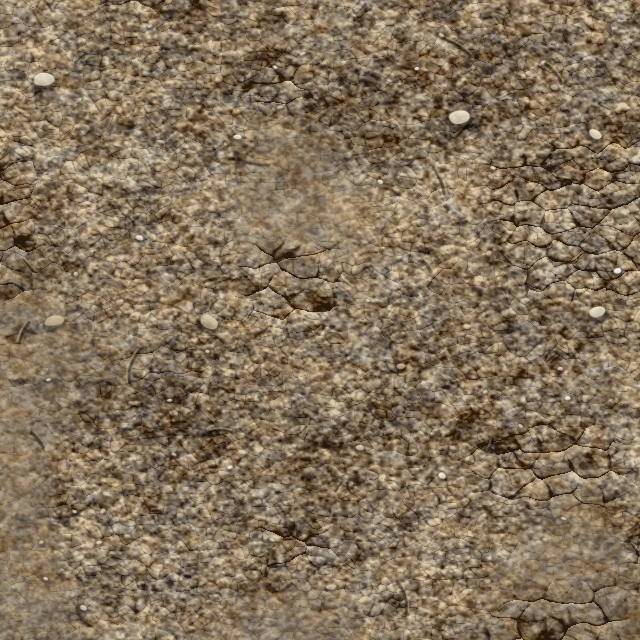
A WebGL 2 fragment shader for this texture:

```glsl
#version 300 es
precision highp float;
// Dry, crumbly earth: layered value noise makes the flattened grain, cellular
// noise makes crumbs and patches of cracked clods, and jittered grids scatter
// shaded hollows, pale pebbles and bits of straw over it.
uniform vec2 u_resolution;
out vec4 fragColor;

// Integer hash: three values in 0..1 per cell and seed
vec3 hash3(vec2 cell, float seed) {
  uvec3 v = uvec3(ivec3(vec3(cell, seed)) + 4096);
  v = v * 1664525u + 1013904223u;
  v.x += v.y * v.z; v.y += v.z * v.x; v.z += v.x * v.y;
  v ^= v >> 16u;
  v.x += v.y * v.z; v.y += v.z * v.x; v.z += v.x * v.y;
  return vec3(v >> 8u) / 16777216.0;
}

// Value noise centred on zero
float noise(vec2 p, float seed) {
  vec2 i = floor(p), f = fract(p);
  f = f * f * (3.0 - 2.0 * f);
  float low = mix(hash3(i, seed).x, hash3(i + vec2(1, 0), seed).x, f.x);
  float high = mix(hash3(i + vec2(0, 1), seed).x, hash3(i + 1.0, seed).x, f.x);
  return mix(low, high, f.y) - 0.5;
}

vec2 rotate(vec2 p, float a) {
  return vec2(cos(a) * p.x + sin(a) * p.y, cos(a) * p.y - sin(a) * p.x);
}

// Cellular lumps: x = gap to the border, y = height above the centre, z = random
vec3 lumps(vec2 p, float seed) {
  float nearest = 9.0, second = 9.0;
  vec2 info = vec2(0);
  for (int k = 0; k < 9; k++) {
    vec2 cell = floor(p) + vec2(k % 3 - 1, k / 3 - 1);
    vec3 h = hash3(cell, seed);
    vec2 d = p - cell - h.xy;
    float r = length(d);
    if (r < nearest) {
      second = nearest;
      nearest = r;
      info = vec2(d.y, h.z);
    } else second = min(second, r);
  }
  return vec3(second - nearest, info);
}

void main() {
  vec2 uv = gl_FragCoord.xy / u_resolution.y;
  float pixel = 1.0 / u_resolution.y;
  vec2 warp = vec2(noise(uv * 45.0, 1.0), noise(uv * 45.0, 2.0));
  vec2 p = uv + 0.012 * warp;

  // Broad light and dark areas, some of them smoother than the rest
  float broad = noise(p * vec2(4.0, 6.0), 3.0) + 0.6 * noise(p * vec2(10.0, 15.0), 4.0);
  float rough = mix(0.6, 1.1, smoothstep(-0.3, 0.0, noise(p * 4.5, 5.0)));

  // Fine grain, wider than tall
  float grain = 0.30 * noise(rotate(p, 0.2) * vec2(26, 40), 6.0)
              + 0.42 * noise(rotate(p, -0.15) * vec2(65, 95), 7.0)
              + 0.70 * noise(rotate(uv, 0.12) * vec2(120, 175), 8.0)
              + 0.55 * noise(rotate(uv, -0.3) * vec2(215, 270), 9.0);
  vec3 crumb = lumps(p * vec2(52, 78), 10.0);
  grain += 0.2 * crumb.y + 0.2 * (crumb.z - 0.5);
  grain -= 0.3 * (1.0 - smoothstep(0.0, 0.22, crumb.x)) * step(0.5, crumb.z);
  float tone = 0.56 + 0.3 * broad + rough * grain;

  // Clods lit from above, with dark cracks under them
  vec3 clod = lumps(p * vec2(21, 31), 11.0);
  float clodArea = smoothstep(0.1, 0.25, noise(p * vec2(4.5, 7.0), 12.0));
  float crack = 1.0 - smoothstep(0.02, 0.2, clod.x);
  crack *= 1.0 - smoothstep(-0.2, 0.35, clod.y);
  tone += clodArea * (0.3 * clod.y + 0.2 * (clod.z - 0.4) - 0.6 * crack);

  // Hollows with ragged edges and a lit lower lip
  for (int k = 0; k < 9; k++) {
    vec2 cell = floor(uv * 7.0) + vec2(k % 3 - 1, k / 3 - 1);
    vec3 h = hash3(cell, 13.0), shape = hash3(cell, 14.0);
    if (h.z > 0.36) continue;
    vec2 d = (uv - (cell + h.xy) / 7.0 + 0.025 * warp) * vec2(0.6, 1.2);
    float size = mix(0.007, 0.026, shape.x * shape.x);
    float r = length(d) / size + 0.9 * noise(uv * 70.0, 15.0);
    tone -= mix(0.5, 0.28, shape.x) * (1.0 - smoothstep(0.35, 1.3, r));
    tone += 0.12 * (1.0 - smoothstep(0.3, 1.2, length(d + vec2(0, 1.5 * size)) / size));
  }

  // Tone to earth colours, with slight shifts of hue
  tone = clamp(tone, -0.2, 1.25);
  vec3 color = mix(vec3(0.26, 0.19, 0.12), vec3(0.74, 0.67, 0.56), tone);
  color += vec3(0.05, 0.0, -0.05) * noise(p * vec2(30, 45), 16.0);
  color += vec3(0.03, 0.0, -0.06) * noise(uv * vec2(100, 130), 17.0);

  // Straw: short bent strands with a shadow below
  for (int k = 0; k < 9; k++) {
    vec2 cell = floor(uv * 9.0) + vec2(k % 3 - 1, k / 3 - 1);
    vec3 h = hash3(cell, 18.0), shape = hash3(cell, 19.0);
    if (h.z > 0.25) continue;
    vec2 d = rotate(uv - (cell + h.xy) / 9.0, (shape.x - 0.5) * 2.6) + 0.003 * warp;
    d.y += (shape.y - 0.5) * 25.0 * d.x * d.x;
    float reach = mix(0.008, 0.03, shape.z);
    float side = max(abs(d.x) - reach, 0.0);
    float strand = length(vec2(side, d.y)) - 0.0013;
    float shadow = length(vec2(side, d.y + 0.003)) - 0.0015;
    color *= 1.0 - 0.4 * (1.0 - smoothstep(0.0, 0.003, shadow));
    vec3 straw = mix(vec3(0.48, 0.36, 0.23), vec3(0.75, 0.67, 0.48), shape.y);
    color = mix(color, straw + 0.2 * grain, 0.8 * (1.0 - smoothstep(-pixel, pixel, strand)));
  }

  // Pale pebbles, mostly tiny
  for (int k = 0; k < 9; k++) {
    vec2 cell = floor(uv * 15.0) + vec2(k % 3 - 1, k / 3 - 1);
    vec3 h = hash3(cell, 20.0), shape = hash3(cell, 21.0);
    if (h.z > 0.2) continue;
    vec2 d = rotate(uv - (cell + h.xy) / 15.0 + 0.006 * warp, shape.y - 0.5);
    float size = 0.003 + 0.005 * pow(shape.x, 4.0) + 0.009 * pow(shape.x, 30.0);
    float edge = length(d * vec2(0.8, 1.2)) - size;
    color *= 1.0 - 0.3 * (1.0 - smoothstep(0.0, 0.004, edge + 0.5 * d.y));
    vec3 stone = mix(vec3(0.72, 0.65, 0.53), vec3(0.92, 0.89, 0.83), shape.z);
    stone += 0.12 * d.y / size + 0.1 * grain;
    color = mix(color, stone, 1.0 - smoothstep(-pixel, pixel, edge));
  }
  fragColor = vec4(clamp(color, 0.0, 1.0), 1.0);
}
```
